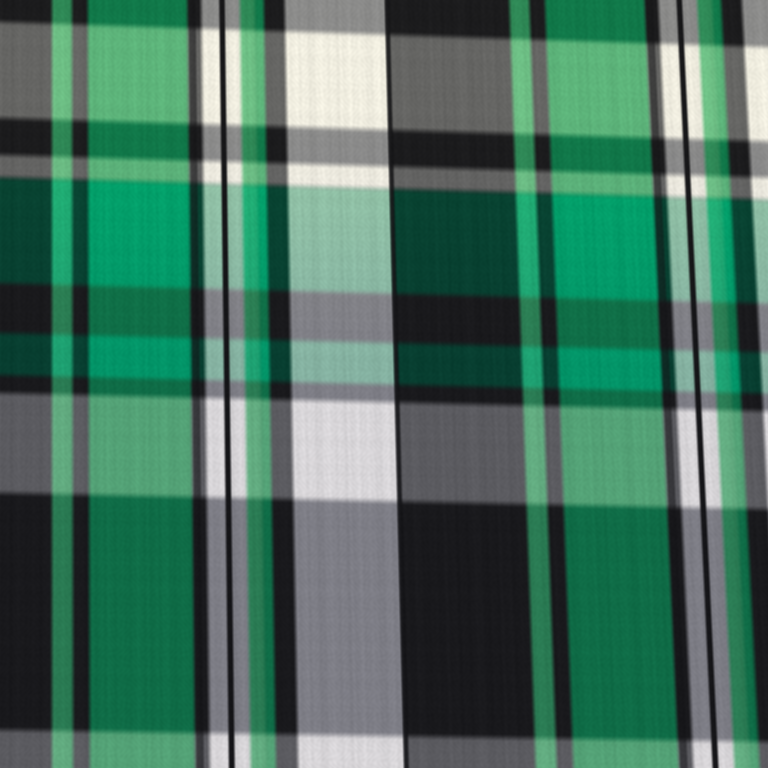
Reproduce this texture procedurally as a WebGL 2 fragment shader.

```glsl
#version 300 es
precision highp float;

uniform vec2 u_resolution;
out vec4 outColor;

// Cloth units: the canvas is THREADS wide and high
const float THREADS = 768.0;
const vec2 PERIOD = vec2(460.0, 708.0);   // size of one plaid repeat
const vec2 ORIGIN = vec2(52.0, 22.0);     // first repeat, from the top left
const vec2 LEAD = vec2(60.0, 100.0);      // black margin kept before each repeat
const vec2 SOFTNESS = vec2(3.0, 4.5);     // half width of the blurred stripe edges
const float FAN = 0.000075;               // warp spreading towards the bottom
const float SLANT = 0.034;                // weft dropping towards the right
const float SLANT_FADE = 0.000025;        // slant lost with depth
const float STREAK = 0.022;
const float MOTTLE = 0.012;
const vec3 WARM_LIGHT = vec3(1.07, 1.07, 1.02);
const vec3 COOL_LIGHT = vec3(0.96, 0.96, 0.985);
const vec3 CORE_BLACK = vec3(0.08, 0.08, 0.09);

// Yarn kinds
const float WHITE = 1.0, GREEN = 2.0, LIME = 3.0;

// Woven colours for each weft yarn; columns are black, white, green, lime warp
const mat4x3 ON_BLACK = mat4x3(0.10, 0.10, 0.11,  0.51, 0.51, 0.53,
                               0.06, 0.44, 0.28,  0.17, 0.50, 0.33);
const mat4x3 ON_WHITE = mat4x3(0.37, 0.37, 0.38,  0.88, 0.87, 0.86,
                               0.34, 0.66, 0.47,  0.40, 0.70, 0.51);
const mat4x3 ON_GREEN = mat4x3(0.03, 0.25, 0.19,  0.54, 0.72, 0.64,
                               0.01, 0.60, 0.41,  0.12, 0.65, 0.45);

// Stripes as start, end, yarn; everything between them is black
const vec3 WARP[7] = vec3[7](
    vec3(0.0, 20.0, LIME), vec3(36.0, 136.0, GREEN), vec3(150.0, 168.0, WHITE),
    vec3(168.0, 189.0, WHITE), vec3(189.0, 204.0, LIME), vec3(204.0, 213.0, GREEN),
    vec3(234.0, 336.0, WHITE));
const vec3 WEFT[5] = vec3[5](
    vec3(0.0, 96.0, WHITE), vec3(133.0, 155.0, WHITE), vec3(156.0, 261.0, GREEN),
    vec3(311.0, 353.0, GREEN), vec3(371.0, 471.0, WHITE));

// Thin solid lines as centre, half width, strength
const vec3 CORES[3] = vec3[3](
    vec3(171.0, 2.8, 1.0), vec3(337.0, 2.2, 0.9), vec3(141.0, 3.5, 0.5));

float band(float p, float start, float end, float soft) {
    return smoothstep(start - soft, start + soft, p)
         - smoothstep(end - soft, end + soft, p);
}

void addStripe(inout vec4 yarns, vec3 stripe, float p, float soft) {
    float cover = band(p, stripe.x, stripe.y, soft);
    yarns[int(stripe.z)] += cover;
    yarns.x -= cover;
}

// Uneven thread density along one axis
float streaks(float p) {
    return 0.5 * sin(p * 0.57 + 2.0 * sin(p * 0.13))
         + 0.3 * sin(p * 0.23 + 1.7) + 0.2 * sin(p * 1.31);
}

void main() {
    vec2 p = gl_FragCoord.xy / u_resolution;
    p = vec2(p.x, 1.0 - p.y) * THREADS;
    vec2 soft = max(SOFTNESS, 0.75 * THREADS / u_resolution);

    // Pull the cloth out of square
    vec2 cloth = vec2((p.x - ORIGIN.x) / (1.0 + FAN * (p.y - 80.0)),
                      p.y - ORIGIN.y - p.x * (SLANT - SLANT_FADE * p.y));
    vec2 cell = mod(cloth + LEAD, PERIOD) - LEAD;

    // Yarn coverage in both directions
    vec4 warp = vec4(1.0, 0.0, 0.0, 0.0);
    vec4 weft = warp;
    for (int i = 0; i < 7; i++) addStripe(warp, WARP[i], cell.x, soft.x);
    for (int i = 0; i < 5; i++) addStripe(weft, WEFT[i], cell.y, soft.y);

    // Weave
    vec3 color = weft.x * (ON_BLACK * warp) + weft.y * (ON_WHITE * warp)
               + weft.z * (ON_GREEN * warp);
    for (int i = 0; i < 3; i++) {
        vec3 core = CORES[i];
        float line = band(cell.x, core.x - core.y, core.x + core.y, 0.6 * soft.x);
        color = mix(color, CORE_BLACK, line * core.z);
    }

    // Thread streaks, mottling and light
    float mottle = sin(cloth.x * 0.9 + 2.0 * sin(cloth.y * 0.31))
                 * sin(cloth.y * 0.7 + 2.0 * sin(cloth.x * 0.27));
    float texture_ = STREAK * (streaks(cloth.x) + 0.4 * streaks(cloth.y + 91.0))
                   + MOTTLE * mottle;
    color *= mix(WARM_LIGHT, COOL_LIGHT, smoothstep(90.0, 420.0, p.y));
    color += texture_ * (0.25 + color);

    outColor = vec4(clamp(color, 0.0, 1.0), 1.0);
}
```
